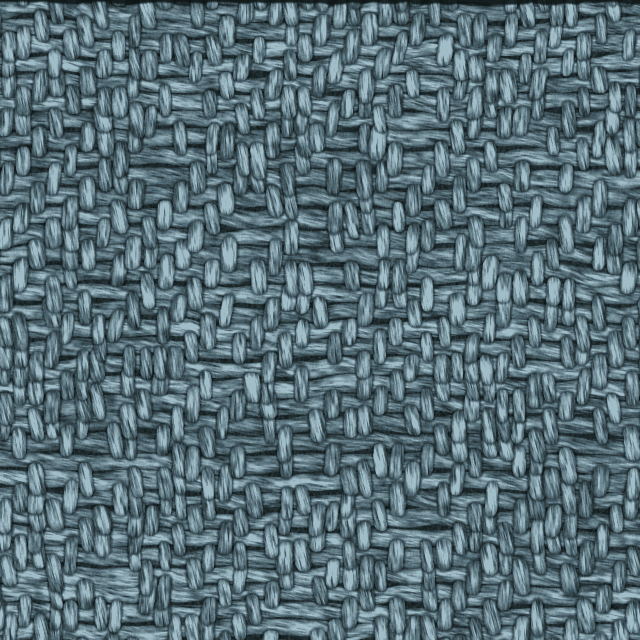
Write a Shadertoy shader that draws this texture.

```glsl
const vec2 THREADS = vec2(41.0, 34.0);   // warp columns, weft rows
const float WANDER = 0.55;               // large scale drift of the weave
const float IRREGULAR = 0.14;            // share of crossings off the twill
const float FIBRE_CONTRAST = 1.25;
const float YARN_TONE = 0.74;
const float GAP_TONE = 0.06;
const float TOP_EDGE = 0.994;            // start of the dark upper border
const vec3 SHADOW = vec3(0.05, 0.08, 0.08);
const vec3 MIDTONE = vec3(0.31, 0.405, 0.445);
const vec3 HIGHLIGHT = vec3(0.63, 0.74, 0.78);

float hash(vec2 p) {
    vec3 q = fract(vec3(p.xyx) * 0.1031);
    q += dot(q, q.yzx + 33.33);
    return fract((q.x + q.y) * q.z);
}

float noise(vec2 p) {
    vec2 i = floor(p), f = fract(p);
    f = f * f * (3.0 - 2.0 * f);
    return mix(mix(hash(i), hash(i + vec2(1, 0)), f.x),
               mix(hash(i + vec2(0, 1)), hash(i + vec2(1, 1)), f.x), f.y);
}

// Broken 2/1 twill: true where the warp passes over the weft
bool warpOnTop(vec2 cell) {
    bool twill = mod(cell.x + 2.0 * cell.y, 3.0) < 0.5;
    return twill ^^ (hash(cell + 71.0) < IRREGULAR);
}

// Twisted fibres on a rounded yarn; edge is 0 at the axis and 1 at the rim
float yarnTone(float across, float along, float edge, float seed) {
    vec2 q = vec2(across + 0.16 * along, along);
    float fibre = 0.55 * noise(q * vec2(6.0, 1.2) + seed * 91.0)
                + 0.45 * noise(q * vec2(13.0, 2.6) + seed * 57.0);
    float roundness = sqrt(max(1.0 - 0.85 * edge * edge, 0.0));
    return roundness * (YARN_TONE + FIBRE_CONTRAST * (fibre - 0.5))
         * mix(0.84, 1.14, hash(vec2(seed * 37.0, 5.0)));
}

// Horizontal yarns of uneven thickness
float drawWeft(vec2 p, float tone, float blur) {
    for (int j = -1; j <= 1; j++) {
        float row = floor(p.y) + float(j);
        float sway = 0.32 * (noise(vec2(p.x * 0.5, row * 7.3)) - 0.5);
        float radius = mix(0.36, 0.56, noise(vec2(p.x * 0.6, row * 3.7 + 40.0)));
        float y = p.y - row - 0.5 - sway;
        float edge = abs(y) / radius;
        float cover = 1.0 - smoothstep(1.0 - blur, 1.0 + blur, edge);
        float seed = hash(vec2(row, 13.0));
        tone = mix(tone, yarnTone(y, p.x * 0.8, edge, seed) * 0.94, cover);
    }
    return tone;
}

// Vertical floats, each casting a soft shadow where the weft dips beneath
float drawWarp(vec2 p, float tone, float blur) {
    for (int j = -1; j <= 1; j++)
    for (int i = -1; i <= 1; i++) {
        vec2 cell = floor(p) + vec2(i, j);
        if (!warpOnTop(cell)) continue;
        float seed = hash(cell);
        vec2 jitter = vec2(seed, hash(cell + 19.0)) - 0.5;
        vec2 q = p - cell - 0.5 - jitter * vec2(0.22, 0.28);
        q.x += q.y * 0.36 * (hash(cell + 37.0) - 0.5);
        vec2 size = mix(vec2(0.38, 0.74), vec2(0.54, 0.98),
                        vec2(hash(cell + 53.0), hash(cell + 67.0)));
        size.x *= 1.0 + 0.16 * (noise(vec2(q.y * 4.0, seed * 50.0)) - 0.5);
        vec2 a = abs(q) / size;
        float rim = pow(a.x, 2.4) + pow(a.y, 4.0);
        tone *= mix(0.36, 1.0, smoothstep(0.7, 2.2, rim));
        float cover = 1.0 - smoothstep(1.0 - 2.0 * blur, 1.0 + 2.0 * blur, rim);
        float dive = 1.0 - 0.55 * pow(min(a.y, 1.0), 3.0);
        float yarn = yarnTone(q.x, q.y, min(a.x, 1.0), seed) * dive * 1.14;
        tone = mix(tone, yarn, cover);
    }
    return tone;
}

void mainImage(out vec4 fragColor, in vec2 fragCoord) {
    vec2 uv = fragCoord / iResolution.xy;
    vec2 drift = vec2(noise(uv * 5.0), noise(uv * 5.0 + 31.0)) - 0.5;
    vec2 p = uv * THREADS + WANDER * drift;
    float blur = max(0.09, 1.5 * THREADS.x / iResolution.x);

    // Gaps, weft, then warp
    float tone = GAP_TONE + 0.12 * noise(p * 7.0);
    tone = drawWeft(p, tone, blur);
    tone = drawWarp(p, tone, blur);

    // Loose fuzz, uneven dye and the frayed upper border
    tone += 0.14 * (noise(p * 11.0 + 3.0 * noise(p * 2.0)) - 0.5);
    tone *= 0.94 + 0.14 * noise(uv * 7.0 + 11.0);
    float fray = 0.006 * (noise(vec2(uv.x * 60.0, 2.0)) - 0.5);
    tone *= 1.0 - 0.9 * smoothstep(-0.002, 0.003, uv.y - TOP_EDGE - fray);

    tone = clamp(tone, 0.0, 1.0);
    vec3 color = mix(SHADOW, MIDTONE, min(tone * 2.0, 1.0));
    color = mix(color, HIGHLIGHT, max(tone * 2.0 - 1.0, 0.0));
    fragColor = vec4(color, 1.0);
}
```
